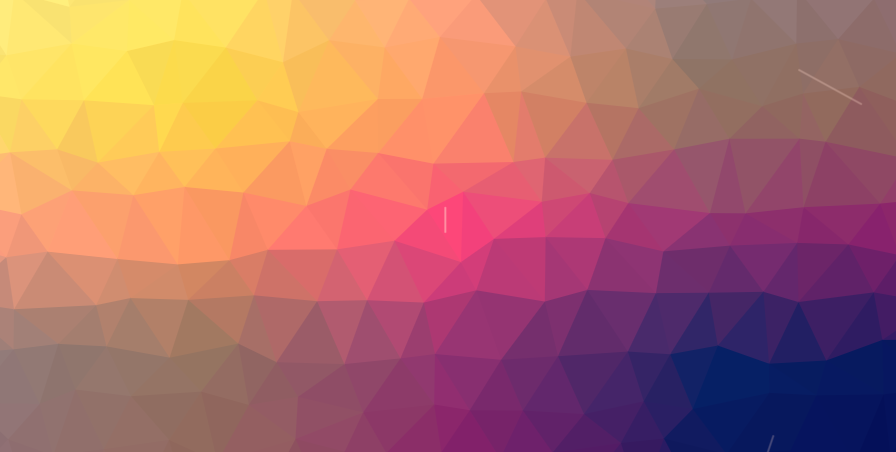
Write a Shadertoy shader that draws this background.

```glsl
// A low-poly mesh running from yellow through pink to navy across the diagonal.
// A jittered, staggered grid is split into triangles; each takes one flat colour,
// the perceptual average of a horizontal and a vertical five-stop gradient.

vec2 hash2(vec2 p) {
    vec3 q = fract(p.xyx * vec3(0.1031, 0.1030, 0.0973));
    q += dot(q, q.yzx + 33.33);
    return fract((q.xx + q.yz) * q.zy);
}

// Linear RGB to white-normalised XYZ; its cube root blends like Lab.
const mat3 RGB_TO_XYZ = mat3(0.434, 0.213, 0.018,
                             0.376, 0.715, 0.109,
                             0.190, 0.072, 0.873);

vec3 toPerceptual(vec3 rgb) {
    return pow(RGB_TO_XYZ * pow(rgb, vec3(2.2)), vec3(1.0 / 3.0));
}

vec3 toDisplay(vec3 c) {
    vec3 linearRgb = inverse(RGB_TO_XYZ) * (c * c * c);
    return pow(clamp(linearRgb, 0.0, 1.0), vec3(1.0 / 2.2));
}

// Yellow, gold, pink, blue, navy
vec3 ramp(float t) {
    vec3 c = toPerceptual(vec3(1.0, 0.92, 0.50));
    c = mix(c, toPerceptual(vec3(1.0, 0.86, 0.25)), clamp(t / 0.23, 0.0, 1.0));
    c = mix(c, toPerceptual(vec3(1.0, 0.26, 0.48)), clamp((t - 0.23) / 0.27, 0.0, 1.0));
    c = mix(c, toPerceptual(vec3(0.0, 0.14, 0.40)), clamp((t - 0.50) / 0.28, 0.0, 1.0));
    return mix(c, toPerceptual(vec3(0.0, 0.05, 0.35)), clamp((t - 0.78) / 0.22, 0.0, 1.0));
}

vec3 gradientColor(vec2 uv) {
    return toDisplay(0.5 * (ramp(uv.x) + ramp(1.0 - uv.y)));
}

// Mesh vertex: odd rows shift by half a cell
vec2 vertex(vec2 id) {
    return id + vec2(0.5 * mod(id.y, 2.0), 0.0) + 0.56 * (hash2(id + 17.0) - 0.5);
}

// Signed distance to the left of the edge from a to b
float edgeSide(vec2 p, vec2 a, vec2 b) {
    vec2 e = normalize(b - a);
    return e.x * (p.y - a.y) - e.y * (p.x - a.x);
}

// Adds one counter-clockwise triangle, weighted by its pixel coverage
void addTriangle(inout vec4 sum, vec2 p, vec2 a, vec2 b, vec2 c, vec2 cells, float pixel) {
    float inside = min(edgeSide(p, a, b), min(edgeSide(p, b, c), edgeSide(p, c, a)));
    float coverage = clamp(inside / pixel + 0.5, 0.0, 1.0);
    if (coverage > 0.0) {
        vec2 center = (a + b + c) / 3.0;
        float shade = 0.975 + 0.05 * hash2(floor(center * 40.0)).x;
        sum += coverage * vec4(gradientColor(center / cells) * shade, 1.0);
    }
}

float hairline(vec2 p, vec2 a, vec2 b, float pixel) {
    vec2 e = b - a;
    float d = length(p - a - e * clamp(dot(p - a, e) / dot(e, e), 0.0, 1.0));
    return 1.0 - smoothstep(0.0, 0.002 + pixel, d);
}

void mainImage(out vec4 fragColor, in vec2 fragCoord) {
    vec2 uv = fragCoord / iResolution.xy;
    vec2 cells = vec2(16.0, 9.0);
    vec2 p = uv * cells;
    float pixel = cells.y / iResolution.y;

    // Nearby quads, each cut along its shorter diagonal
    vec4 sum = vec4(0.0);
    for (int y = -1; y <= 1; y++) {
        for (int x = -2; x <= 1; x++) {
            vec2 id = floor(p) + vec2(x, y);
            vec2 a = vertex(id);
            vec2 b = vertex(id + vec2(1.0, 0.0));
            vec2 c = vertex(id + vec2(0.0, 1.0));
            vec2 d = vertex(id + vec2(1.0, 1.0));
            if (distance(b, c) < distance(a, d)) {
                addTriangle(sum, p, a, b, c, cells, pixel);
                addTriangle(sum, p, b, d, c, cells, pixel);
            } else {
                addTriangle(sum, p, a, b, d, cells, pixel);
                addTriangle(sum, p, a, d, c, cells, pixel);
            }
        }
    }
    vec3 color = sum.a > 0.0 ? sum.rgb / sum.a : gradientColor(uv);

    // Faint pale slivers along a few seams
    vec2 q = fragCoord / iResolution.y;
    float aspect = iResolution.x / iResolution.y;
    float thin = 1.0 / iResolution.y;
    float sliver = hairline(q, vec2(0.497 * aspect, 0.487), vec2(0.497 * aspect, 0.54), thin);
    sliver += 0.6 * hairline(q, vec2(0.892 * aspect, 0.845), vec2(0.961 * aspect, 0.77), thin);
    sliver += 0.5 * hairline(q, vec2(0.857 * aspect, 0.0), vec2(0.863 * aspect, 0.035), thin);
    color = mix(color, vec3(1.0, 0.85, 0.8), 0.5 * sliver);

    fragColor = vec4(color, 1.0);
}
```
